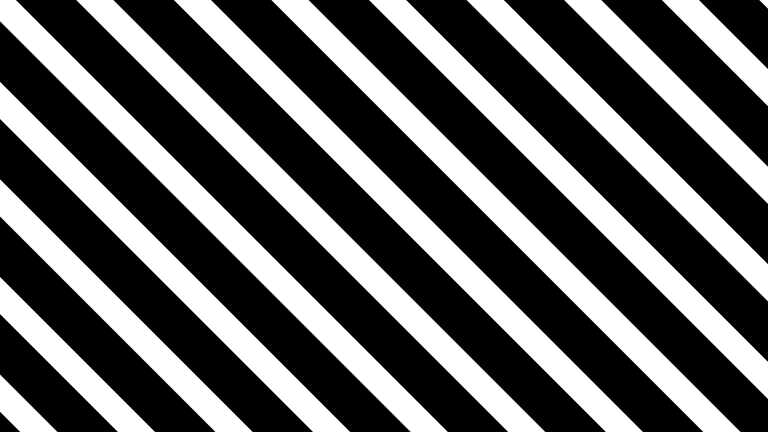
Reproduce this pattern procedurally as a Shadertoy shader.

```glsl
// Even white diagonal stripes on black, falling to the right at 45 degrees.

// Signed distance to the nearest stripe, negative inside it.
float stripeDistance(float across, float period, float width) {
    float phase = across / period - 0.25;
    return abs(fract(phase + 0.5) - 0.5) * period - 0.5 * width;
}

void mainImage(out vec4 fragColor, in vec2 fragCoord) {
    // Centred coordinates, in units of the canvas height
    vec2 p = (fragCoord - 0.5 * iResolution.xy) / iResolution.y;

    // Position perpendicular to the stripes
    float across = dot(p, vec2(sqrt(0.5)));
    float period = 46.0 / 288.0;
    float edge = stripeDistance(across, period, 0.381 * period);

    // Edge smoothed over one pixel
    float stripe = clamp(0.5 - edge * iResolution.y, 0.0, 1.0);
    fragColor = vec4(vec3(stripe), 1.0);
}
```
